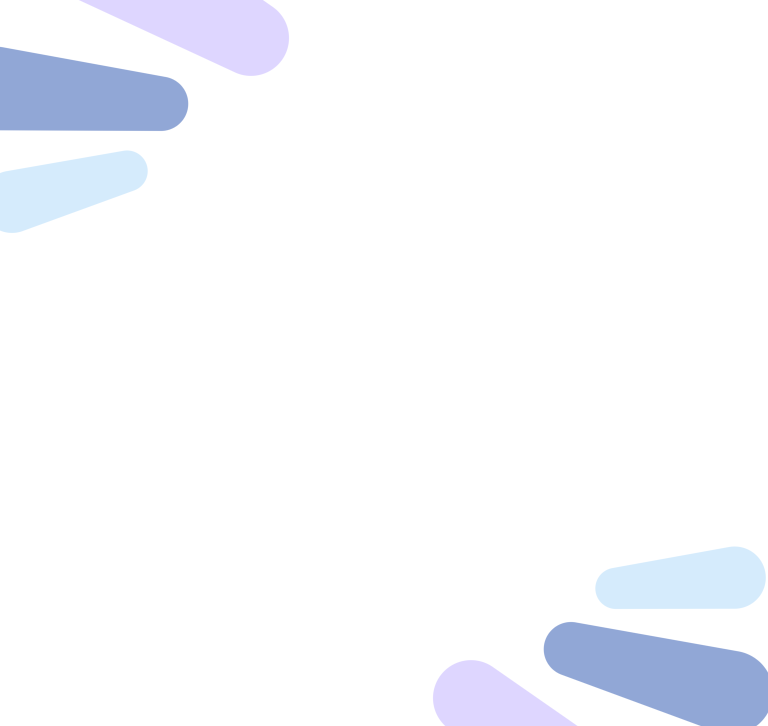
Give the GLSL for this background, as a WebGL 2 fragment shader.

```glsl
#version 300 es
precision highp float;
// Two corner fans of tapered, round-ended petals in soft pastels on white.

#define PAPER vec3(1.0)
#define LAVENDER vec3(0.871, 0.839, 1.0)
#define PERIWINKLE vec3(0.569, 0.655, 0.839)
#define PALE_SKY vec3(0.835, 0.922, 0.988)
#define CANVAS_HEIGHT 0.948   // height in units of the canvas width
#define TAPER 0.0885          // radius gained per unit of petal length

uniform vec2 u_resolution;
out vec4 fragColor;

// Signed distance to a capsule that widens from its tip along an angle.
float petal(vec2 p, vec2 tip, float tipRadius, float angle, float span) {
    vec2 axis = vec2(cos(angle), sin(angle));
    vec2 q = p - tip;
    q = vec2(abs(axis.x * q.y - axis.y * q.x), dot(q, axis));
    float slope = sqrt(1.0 - TAPER * TAPER);
    float along = dot(q, vec2(TAPER, slope));
    if (along < 0.0) return length(q) - tipRadius;
    if (along > slope * span)
        return length(q - vec2(0.0, span)) - tipRadius - TAPER * span;
    return dot(q, vec2(slope, -TAPER)) - tipRadius;
}

void main() {
    vec2 p = gl_FragCoord.xy / u_resolution * vec2(1.0, CANVAS_HEIGHT);
    float pixel = 1.0 / u_resolution.x;

    // One entry per hue: colour, tip radius and length.
    vec3 hues[3] = vec3[3](LAVENDER, PERIWINKLE, PALE_SKY);
    vec2 sizes[3] = vec2[3](vec2(0.0495, 0.300), vec2(0.0355, 0.216), vec2(0.0269, 0.155));

    // Tip position and direction in degrees, for each corner.
    vec3 upperLeft[3] = vec3[3](
        vec3(0.3268, 0.8984, 150.0),
        vec3(0.2096, 0.8125, 174.7),
        vec3(0.1654, 0.7246, 195.0));
    vec3 lowerRight[3] = vec3[3](
        vec3(0.6133, 0.0365, -40.0),
        vec3(0.7435, 0.1003, -15.2),
        vec3(0.8021, 0.1797, 5.2));

    // Paint each hue in both fans with antialiased edges.
    vec3 color = PAPER;
    for (int i = 0; i < 3; i++) {
        vec3 a = upperLeft[i];
        vec3 b = lowerRight[i];
        float d = min(petal(p, a.xy, sizes[i].x, radians(a.z), sizes[i].y),
                      petal(p, b.xy, sizes[i].x, radians(b.z), sizes[i].y));
        color = mix(color, hues[i], 1.0 - smoothstep(-0.7 * pixel, 0.7 * pixel, d));
    }
    fragColor = vec4(color, 1.0);
}
```
